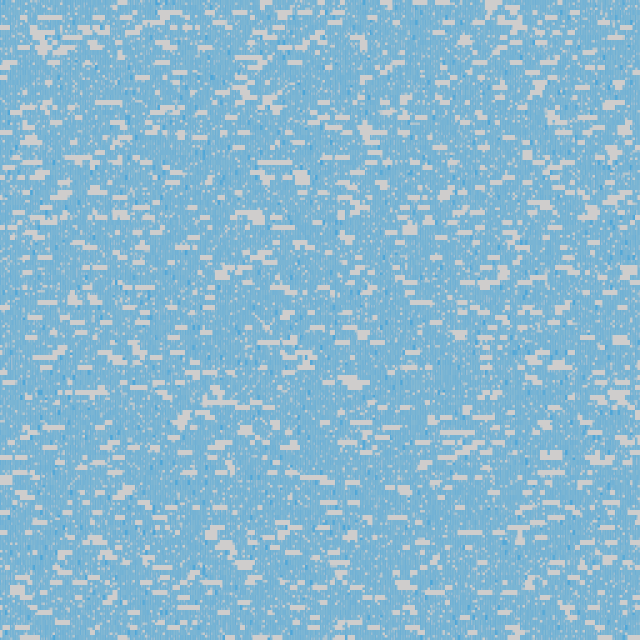
Reproduce this texture procedurally as a Shadertoy shader.

```glsl
// Pale grey dashes and specks scattered over finely streaked sky-blue cloth.

const vec3 DEEP_BLUE  = vec3(0.27, 0.64, 0.85);
const vec3 DARK_BLUE  = vec3(0.40, 0.68, 0.84);
const vec3 LIGHT_BLUE = vec3(0.53, 0.725, 0.82);
const vec3 PALE_BLUE  = vec3(0.61, 0.74, 0.82);
const vec3 GREY       = vec3(0.81, 0.805, 0.80);

const float ROWS = 128.0;      // dash rows across the canvas height
const float SPECKS = 256.0;    // speck cells, also the dash length unit
const float THREADS = 512.0;   // vertical threads of the ground
const int MAX_DASH = 6;

// Random value in 0..1 for a cell; seed selects an independent set.
float hash(vec2 cell, float seed) {
    vec3 q = fract(vec3(cell.xyx + seed * 17.37) * 0.1031);
    q += dot(q, q.yzx + 33.33);
    return fract((q.x + q.y) * q.z);
}

float valueNoise(vec2 p, float seed) {
    vec2 i = floor(p);
    vec2 f = smoothstep(0.0, 1.0, p - i);
    float low = mix(hash(i, seed), hash(i + vec2(1, 0), seed), f.x);
    float high = mix(hash(i + vec2(0, 1), seed), hash(i + vec2(1, 1), seed), f.x);
    return mix(low, high, f.y);
}

// Alternating dark and light threads, broken into short irregular streaks.
vec3 threadGround(vec2 uv) {
    vec2 cell = floor(uv * vec2(THREADS, SPECKS));
    float streak = hash(floor(uv * vec2(THREADS, ROWS)), 1.0);
    float parity = mod(cell.x, 2.0);
    float tone = 0.10 + 0.38 * parity + 0.50 * streak;
    vec3 color = mix(DARK_BLUE, LIGHT_BLUE, tone);
    float pale = step(hash(cell, 2.0), 0.13 * parity);
    float deep = step(hash(floor(uv * vec2(SPECKS, ROWS)), 3.0), 0.022);
    color = mix(color, PALE_BLUE, pale);
    return mix(color, DEEP_BLUE, deep * (0.45 + 0.45 * streak));
}

// Horizontal runs: each start cell may grow a dash of random length.
float dashMask(vec2 uv, float density) {
    vec2 cell = floor(uv * vec2(SPECKS, ROWS));
    float mask = 0.0;
    for (int k = 0; k < MAX_DASH; k++) {
        vec2 start = cell - vec2(k, 0);
        float cluster = valueNoise(start * vec2(0.19, 0.38), 4.0);
        float begins = step(hash(start, 5.0), density * (0.2 + 1.6 * cluster));
        float dashLength = 2.0 + floor(5.0 * hash(start, 6.0));
        mask = max(mask, begins * step(float(k) + 0.5, dashLength));
    }
    return mask;
}

// Tiny square specks of varying strength.
float speckMask(vec2 uv, float density) {
    vec2 cell = floor(uv * SPECKS);
    return step(hash(cell, 7.0), density) * mix(0.5, 1.0, hash(cell, 8.0));
}

vec3 cloth(vec2 uv) {
    float grey = max(dashMask(uv, 0.037), speckMask(uv, 0.065));
    return mix(threadGround(uv), GREY, grey);
}

void mainImage(out vec4 fragColor, in vec2 fragCoord) {
    // Four samples per pixel smooth the cell edges.
    vec3 color = vec3(0.0);
    for (int i = 0; i < 4; i++) {
        vec2 offset = vec2(i % 2, i / 2) * 0.5 - 0.25;
        color += cloth((fragCoord + offset) / iResolution.y);
    }
    fragColor = vec4(color / 4.0, 1.0);
}
```
